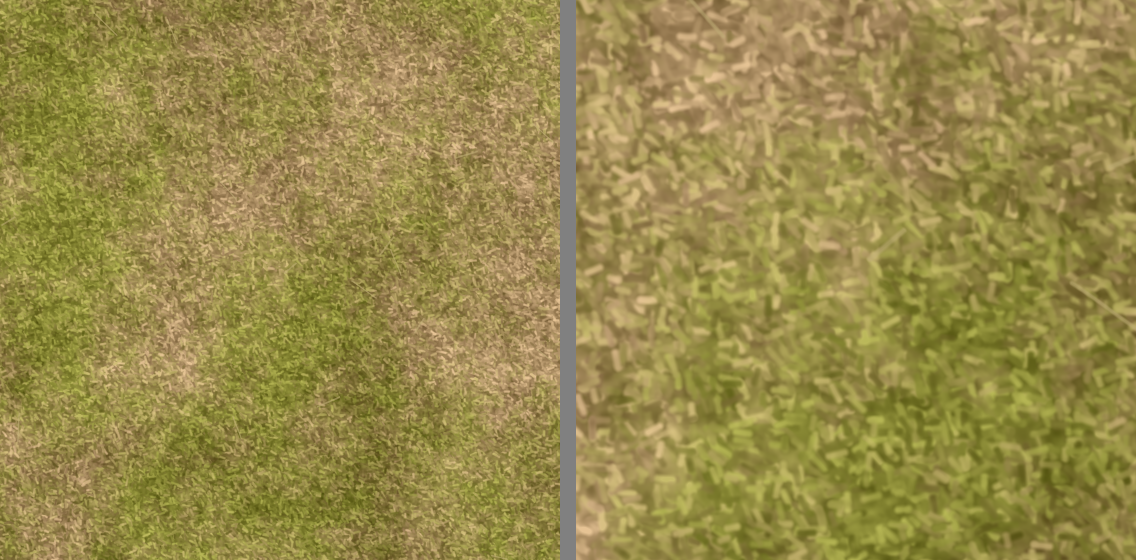
Left: the whole. Right: its middle third, enlarged.
Give the GLSL for this texture, as a Shadertoy shader.

```glsl
// Worn summer lawn seen from above: green turf with patches of dry straw.
// Broad noise sets dryness and shade; layers of short soft blades scattered
// on jittered grids vary both, and a four-corner colour blend paints them.

const vec3 GREEN_DARK  = vec3(0.34, 0.34, 0.07);
const vec3 GREEN_LIGHT = vec3(0.67, 0.67, 0.30);
const vec3 STRAW_DARK  = vec3(0.44, 0.34, 0.19);
const vec3 STRAW_LIGHT = vec3(0.84, 0.71, 0.53);
const vec3 STALK_COLOR = vec3(0.76, 0.69, 0.47);

const int   BLADE_LAYERS = 6;
const float BLADE_CELLS  = 72.0;   // grid cells across the canvas
const float BLADE_LENGTH = 0.0055; // half length
const float BLADE_WIDTH  = 0.0014; // half width
const float BLADE_SOFT   = 0.0022;
const float BLADE_LEAN   = -0.65;  // mean direction in radians
const float BLADE_SPREAD = 2.4;
const float STALK_CELLS  = 9.0;
const float STALK_CHANCE = 0.35;
const float PATCH_SCALE  = 5.0;
const float PATCH_AMOUNT = 1.7;

float hash(vec2 p) {
    return fract(sin(dot(p, vec2(127.1, 311.7))) * 43758.5);
}

vec2 hash2(vec2 p) {
    return vec2(hash(p), hash(p + 47.3));
}

float noise(vec2 p) {
    vec2 i = floor(p), f = fract(p);
    f = f * f * (3.0 - 2.0 * f);
    return mix(mix(hash(i), hash(i + vec2(1, 0)), f.x),
               mix(hash(i + vec2(0, 1)), hash(i + vec2(1, 1)), f.x), f.y);
}

float fbm(vec2 p) {
    float sum = 0.0, amp = 0.5;
    for (int i = 0; i < 4; i++) {
        sum += amp * noise(p);
        p = mat2(1.6, 1.2, -1.2, 1.6) * p + 7.7;
        amp *= 0.5;
    }
    return sum / 0.9375;
}

// Distance to a segment centred on the origin
float segment(vec2 p, float angle, float halfLength) {
    vec2 dir = vec2(cos(angle), sin(angle));
    float along = clamp(dot(p, dir), -halfLength, halfLength);
    return length(p - along * dir);
}

// Scatters blades over a field of x = tone, y = dryness offset
vec2 addBlades(vec2 field, vec2 p, float layer) {
    vec2 grid = p * BLADE_CELLS + layer * vec2(0.37, 0.61);
    vec2 cell = floor(grid);
    for (int y = -1; y <= 1; y++)
    for (int x = -1; x <= 1; x++) {
        vec2 id = cell + vec2(x, y);
        vec2 seed = id + layer * 19.7;
        vec2 toBlade = (grid - id - hash2(seed)) / BLADE_CELLS;
        vec2 shape = hash2(seed + 5.1);
        vec2 look = hash2(seed + 11.9);
        float angle = BLADE_LEAN + (shape.x - 0.5) * BLADE_SPREAD;
        float d = segment(toBlade, angle, BLADE_LENGTH * mix(0.4, 1.0, shape.y));
        float mask = 1.0 - smoothstep(-0.5, 1.0, (d - BLADE_WIDTH) / BLADE_SOFT);
        vec2 blade = vec2(mix(0.14, 1.08, look.x), (look.y - 0.5) * 0.6);
        field = mix(field, blade, 0.85 * mask);
    }
    return field;
}

// Coverage of sparse, long, thin dry stalks
float stalks(vec2 p) {
    vec2 grid = p * STALK_CELLS, cell = floor(grid);
    float cover = 0.0;
    for (int y = -1; y <= 1; y++)
    for (int x = -1; x <= 1; x++) {
        vec2 id = cell + vec2(x, y);
        vec2 shape = hash2(id + 71.3);
        vec2 q = (grid - id - hash2(id + 83.9)) / STALK_CELLS;
        q += 0.003 * sin(q.yx * 60.0);
        float d = segment(q, shape.x * 3.14, mix(0.01, 0.026, shape.y));
        float present = step(hash(id + 97.7), STALK_CHANCE);
        cover = max(cover, present * (1.0 - smoothstep(0.0003, 0.0022, d)));
    }
    return cover;
}

void mainImage(out vec4 fragColor, in vec2 fragCoord) {
    vec2 p = fragCoord / iResolution.y;

    // Broad patches of dryness and shade
    float dryness = 0.43 + PATCH_AMOUNT * (fbm(p * PATCH_SCALE * vec2(1.15, 0.85) + 3.4) - 0.5);
    dryness += 0.55 * (noise(p * 38.0 + 9.2) - 0.5);
    float shade = 0.55 * (fbm(p * 6.0 + 31.0) - 0.5) + 0.25 * (noise(p * 45.0) - 0.5);

    // Thatch below, blades above, fine grain over both
    vec2 field = vec2(0.15 + 0.5 * noise(p * 120.0), 0.0);
    for (int i = 0; i < BLADE_LAYERS; i++)
        field = addBlades(field, p, float(i));
    float grain = 0.28 * (noise(p * 210.0 + 17.0) - 0.5);

    float tone = clamp(field.x + shade + grain, -0.1, 1.15);
    float dry = clamp(dryness + field.y, 0.0, 1.0);
    vec3 color = mix(mix(GREEN_DARK, GREEN_LIGHT, tone),
                     mix(STRAW_DARK, STRAW_LIGHT, tone), dry);
    color = mix(color, STALK_COLOR, 0.55 * stalks(p));
    fragColor = vec4(color, 1.0);
}
```
